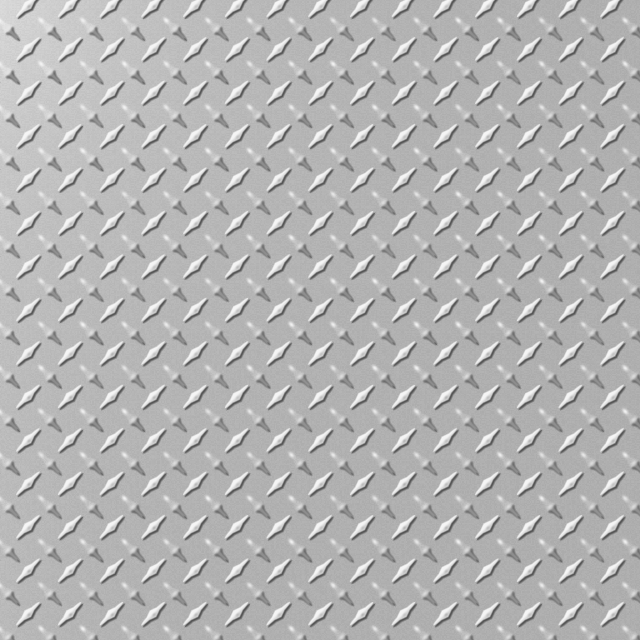
Reproduce this texture procedurally as a WebGL 1 fragment shader.

```glsl
precision highp float;
// Brushed steel tread plate: bright diagonal lugs alternating with crosswise studs.

uniform vec2 u_resolution;

float hash(vec2 p) {
  return fract(sin(dot(p, vec2(127.1, 311.7))) * 43758.5453);
}

// Half width of a raised bar with a central bulge, at a distance along its axis.
float barWidth(float along) {
  float taper = sqrt(max(0.0, 1.0 - along * along / 0.152));
  return 0.052 * taper + 0.055 * max(0.0, 1.0 - abs(along) / 0.17);
}

// Coverage of the bar; axis.x runs along it, axis.y across it.
float barMask(vec2 axis, float blur) {
  float side = abs(axis.y) - barWidth(axis.x);
  float tip = abs(axis.x) - 0.39;
  return 1.0 - smoothstep(-blur, blur, max(side, tip));
}

float spot(vec2 p, vec2 radius) {
  p /= radius;
  return exp(-dot(p, p));
}

// Local position in a cell, in cell widths, centred on zero.
vec2 cellPoint(vec2 grid) {
  return (fract(grid + 0.5) - 0.5) * vec2(1.0, 1.041);
}

// Rotate by 45 degrees: x toward upper right, y toward upper left.
vec2 diagonal(vec2 p) {
  return vec2(p.x + p.y, p.y - p.x) * 0.7071;
}

void main() {
  vec2 uv = gl_FragCoord.xy / u_resolution;
  vec2 grid = uv * vec2(15.34, 14.73) - vec2(0.679, 0.595);
  float blur = 0.008 + 10.7 / u_resolution.x;

  // Sheet, lit from the upper left, with fine grain
  float shade = 0.68 + 0.13 * exp(-3.0 * length(uv - vec2(0.0, 1.0)))
              + 0.04 * exp(-6.0 * uv.x);
  shade += 0.03 * (hash(floor(uv * 512.0)) - 0.5);

  // Studs: glint on the near tip, dark far half, pale dome between
  vec2 studGrid = grid - vec2(0.52, 0.46);
  float studVary = hash(floor(studGrid + 0.5));
  vec2 d = diagonal(cellPoint(studGrid));
  vec2 stud = vec2(-d.y, d.x);
  float rim = smoothstep(0.1, 0.9, abs(stud.y) / (barWidth(stud.x) + 0.02));
  float farSide = smoothstep(0.0, 0.09, stud.x);
  float farTone = mix(0.55, 0.36, max(rim, smoothstep(0.26, 0.36, stud.x)));
  float body = barMask(vec2(stud.x, stud.y * 0.85), blur + 0.01);
  shade = mix(shade, farTone, body * farSide * (0.85 + 0.15 * studVary));
  shade += 0.05 * body * (1.0 - farSide);
  shade = mix(shade, 0.42, 0.6 * spot(vec2(stud.x - 0.06, abs(stud.y) - 0.09), vec2(0.04)));
  shade = mix(shade, 0.96, (0.65 + 0.3 * studVary) * spot(stud + vec2(0.30, 0.0), vec2(0.075, 0.05)));
  shade = mix(shade, 0.9, 0.75 * spot(stud + vec2(0.02, 0.0), vec2(0.045, 0.075)));

  // Lugs: shadowed lower right flank under a bright face
  float lugVary = hash(floor(grid + 0.5) + 17.0);
  vec2 lug = diagonal(cellPoint(grid));
  shade = mix(shade, 0.31, 0.95 * barMask(lug + vec2(0.0, 0.045), blur + 0.01));
  float face = 0.96 - 0.14 * smoothstep(0.03, -0.06, lug.y - 0.015);
  face -= (0.07 + 0.08 * lugVary) * spot(lug + vec2(0.0, 0.015), vec2(0.05, 0.035));
  shade = mix(shade, face, barMask(lug - vec2(0.0, 0.015), blur));

  gl_FragColor = vec4(vec3(clamp(shade, 0.0, 1.0)), 1.0);
}
```
